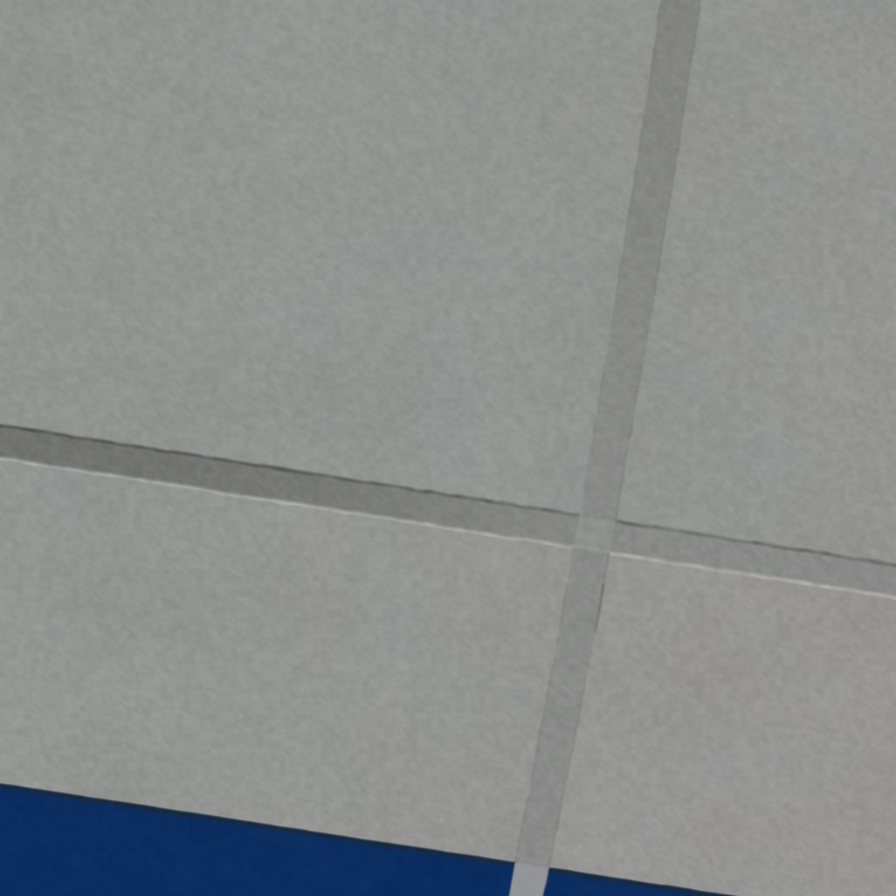
This texture is drawn by a Shadertoy shader. Its source:

```glsl
#define TILE vec3(0.568, 0.578, 0.568)
#define JOINT_DARK vec3(0.445, 0.450, 0.435)
#define JOINT_LIGHT vec3(0.535, 0.540, 0.535)
#define BLUE vec3(0.045, 0.175, 0.375)
#define BLUE_JOINT vec3(0.575, 0.580, 0.590)
#define ROW_HALF 0.0185
#define COLUMN_HALF 0.0190
#define SOFTNESS 0.0020
#define MOTTLE 0.030
#define GRAIN 0.028

float hash(vec2 p) {
    vec3 q = fract(vec3(p.xyx) * 0.1031);
    q += dot(q, q.yzx + 33.33);
    return fract((q.x + q.y) * q.z);
}

float noise(vec2 p) {
    vec2 i = floor(p), f = fract(p);
    f = f * f * (3.0 - 2.0 * f);
    return mix(mix(hash(i), hash(i + vec2(1, 0)), f.x),
               mix(hash(i + vec2(0, 1)), hash(i + vec2(1, 1)), f.x), f.y);
}

// Octaves of noise, centred on zero
float fbm(vec2 p) {
    float sum = 0.0, weight = 0.5;
    for (int i = 0; i < 4; i++) {
        sum += weight * (noise(p) - 0.5);
        p = mat2(1.6, 1.2, -1.2, 1.6) * p + 7.3;
        weight *= 0.5;
    }
    return sum;
}

// Soft step from 0 to 1 as d crosses zero
float cover(float d) {
    float w = max(SOFTNESS, 0.75 / iResolution.y);
    return smoothstep(-w, w, d);
}

// Soft line centred on d = 0
float line(float d, float halfWidth) {
    return cover(halfWidth - abs(d));
}

void mainImage(out vec4 fragColor, in vec2 fragCoord) {
    vec2 uv = fragCoord / iResolution.xy;

    // Signed distances to the slanted seams and the blue border
    float wobble = 0.0018 * (noise(uv * 60.0) - 0.5);
    float row = (uv.y - 0.508 + 0.156 * uv.x) * 0.988 + wobble;
    float column = (uv.x - 0.587 - 0.200 * uv.y + 0.027 * uv.y * uv.y) * 0.983 + wobble;
    float border = (0.125 - 0.153 * uv.x - uv.y) * 0.988 + wobble * 0.5;
    float columnHalf = COLUMN_HALF + 0.003 * uv.y;

    // Tile faces: a tone per tile, broad tint and mottling
    vec2 tileId = step(0.0, vec2(column, row));
    vec3 color = TILE + 0.008 * (hash(tileId + 3.0) - 0.5);
    color += vec3(0.010, 0.004, 0.006) * (1.0 - tileId.y);
    color += vec3(0.012, -0.002, 0.004) * (uv.x - 0.5);
    color += MOTTLE * fbm(uv * 9.0);
    color += vec3(0.012, 0.0, -0.012) * fbm(uv * 14.0 + 40.0);

    // Blue border with a dark upper rim
    color = mix(color, BLUE + 0.02 * fbm(uv * 30.0), cover(border));
    color = mix(color, vec3(0.10, 0.16, 0.23), 0.85 * line(border - 0.002, 0.0025));

    // Upright joint, paler through the border
    vec3 columnColor = mix(JOINT_LIGHT, JOINT_DARK, 0.25 * smoothstep(0.4, 1.0, uv.y));
    columnColor = mix(columnColor, BLUE_JOINT, cover(border));
    color = mix(color, columnColor, line(column, columnHalf));

    // Worn shadow on its right edge, strongest near the crossing
    float wear = smoothstep(0.3, 0.7, noise(vec2(uv.y * 50.0, 4.0)));
    float nearCrossing = smoothstep(0.16, 0.02, abs(row)) * 0.6;
    float tileSide = 1.0 - cover(border);
    float rightShadow = line(column - columnHalf, 0.0014) * mix(0.25, 1.0, wear);
    color -= 0.20 * rightShadow * (0.15 + nearCrossing) * tileSide;
    color -= 0.03 * line(column + columnHalf, 0.0015) * wear * tileSide;

    // Level joint, darker to the left and pale at the crossing
    vec3 rowColor = mix(JOINT_DARK, JOINT_LIGHT, smoothstep(0.1, 0.8, uv.x));
    float crossing = line(column, columnHalf);
    rowColor = mix(rowColor, TILE - 0.012, crossing);
    color = mix(color, rowColor, line(row, ROW_HALF));

    // Shadow above and lit lip below the level joint
    float chips = mix(0.45, 1.0, noise(vec2(uv.x * 90.0, 9.0)));
    float open = 1.0 - 0.75 * crossing;
    color -= 0.13 * line(row - ROW_HALF + 0.001, 0.0022) * chips * open;
    color += 0.12 * line(row + ROW_HALF, 0.0022) * chips * open;

    // Fine diagonal grain over everything, fainter on the blue
    vec2 slanted = mat2(0.8, 0.6, -0.6, 0.8) * uv;
    float grain = noise(slanted * vec2(190.0, 300.0)) + noise(uv * 130.0 + 20.0) - 1.0;
    color += GRAIN * grain * mix(1.0, 0.4, cover(border));

    fragColor = vec4(clamp(color, 0.0, 1.0), 1.0);
}
```
